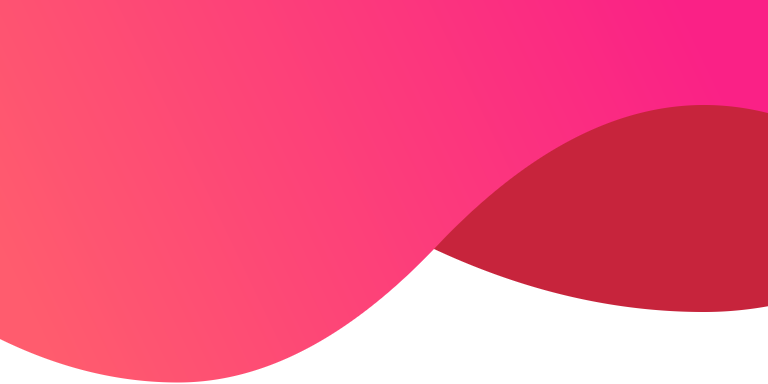
This background is drawn by a WebGL 1 fragment shader. Its source:

```glsl
precision highp float;
// A pink gradient sheet hangs from the top with a wavy lower hem; a crimson
// fold shows beneath it at the right, over white. Each hem is built from
// parabolic arcs, and coverage is smoothed along the normal of the curve.

uniform vec2 u_resolution;

const vec3 WHITE = vec3(1.0);
const vec3 CRIMSON = vec3(0.78, 0.14, 0.235);
const vec3 CORAL = vec3(1.0, 0.36, 0.43);
const vec3 MAGENTA = vec3(0.98, 0.13, 0.525);

const float JOINT_X = 1.13;
const vec2 TROUGH = vec2(0.4635, 0.0039);
const vec2 CREST = vec2(1.8333, 0.7266);
const vec2 FOLD_BOTTOM = vec2(1.8333, 0.1875);

// Height and slope of a parabola whose bend differs on each side of its vertex
vec2 arc(float x, vec2 vertex, float leftBend, float rightBend) {
  float dx = x - vertex.x;
  float bend = dx < 0.0 ? leftBend : rightBend;
  return vec2(vertex.y + bend * dx * dx, 2.0 * bend * dx);
}

// Smooth coverage of the region above a curve given as (height, slope)
float above(float y, vec2 curve, float pixel) {
  float d = (y - curve.x) / sqrt(1.0 + curve.y * curve.y);
  return clamp(d / pixel + 0.5, 0.0, 1.0);
}

// Lower hem of the pink sheet: a trough that turns into a crest at the joint
vec2 sheetHem(float x) {
  return x < JOINT_X ? arc(x, TROUGH, 0.527, 0.782)
                     : arc(x, CREST, -0.7585, -0.7585);
}

// Diagonal gradient running from the lower left to the upper right
vec3 sheetColor(vec2 p) {
  float along = dot(p, vec2(0.9, 0.43));
  return mix(CORAL, MAGENTA, clamp((along - 0.15) / 1.87, 0.0, 1.0));
}

void main() {
  // Canvas units: 2 wide, 1 high
  vec2 p = gl_FragCoord.xy / u_resolution * vec2(2.0, 1.0);
  float pixel = 1.0 / u_resolution.y;

  // Layers from back to front
  vec2 foldHem = arc(p.x, FOLD_BOTTOM, 0.332, 0.54);
  vec3 color = mix(WHITE, CRIMSON, above(p.y, foldHem, pixel));
  color = mix(color, sheetColor(p), above(p.y, sheetHem(p.x), pixel));

  gl_FragColor = vec4(color, 1.0);
}
```
